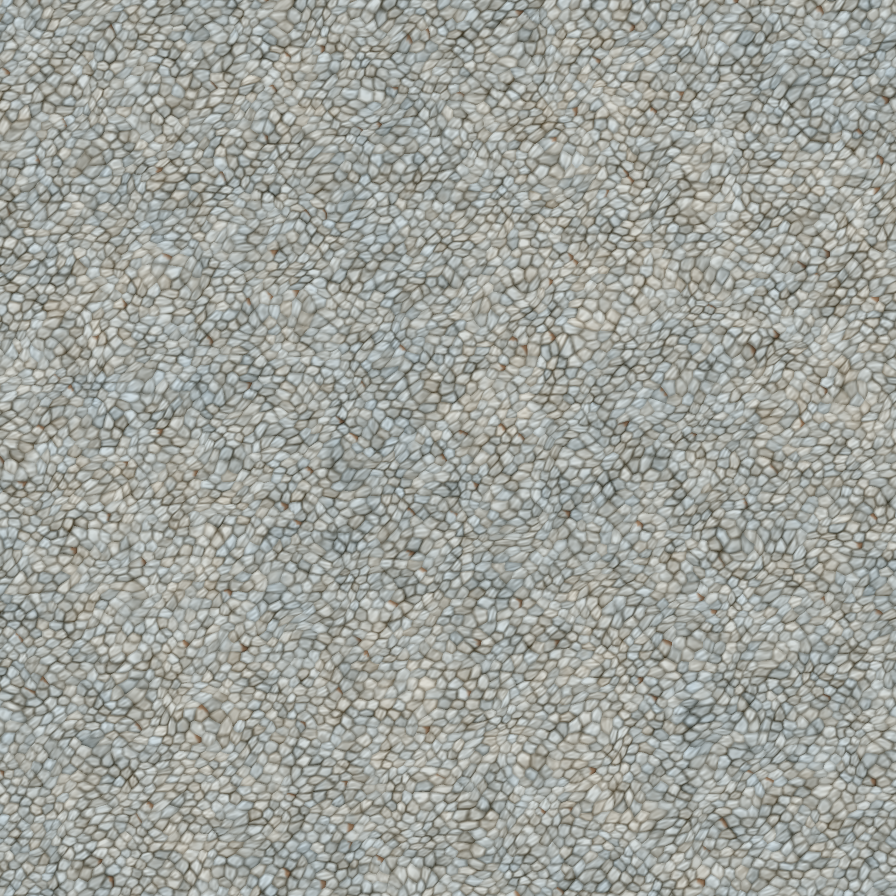
A Shadertoy shader for this texture:

```glsl
// Loop-pile wool carpet: slanted tufts packed in staggered, jittered rows.
// Each tuft is the nearest cell of an elliptical Voronoi pattern, shaded as
// a dome with dark creases, fine fibres, wool tints and a few brown flecks.

const float COLUMNS = 68.0;                   // tufts across the canvas
const float ROW_HEIGHT = 0.66;                // row spacing in tuft widths
const vec2 TUFT_RADII = vec2(0.60, 0.41);     // along and across a tuft
const float SLANT = 0.60;                     // mean tuft angle, radians
const float SLANT_SPREAD = 1.0;
const vec2 JITTER = vec2(0.42, 0.32);
const float SIZE_SPREAD = 0.30;
const float CREASE_WIDTH = 0.80;
const float BASE_TONE = 0.91;
const float TUFT_CONTRAST = 0.28;
const float FIBRE_CONTRAST = 0.42;
const float TOP_LIGHT = 0.13;
const float FLECK_SHARE = 0.035;
const vec3 SHADOW = vec3(0.33, 0.32, 0.27);
const vec3 WOOL = vec3(0.76, 0.78, 0.77);
const vec3 WARM_TINT = vec3(0.022, 0.000, -0.022);
const vec3 FLECK = vec3(0.42, 0.29, 0.18);
const int SAMPLES = 2;                        // per axis, for smooth edges

float hash(vec2 p) {
    return fract(sin(dot(p, vec2(127.1, 311.7))) * 43758.5453);
}

float noise(vec2 p) {
    vec2 i = floor(p), f = fract(p);
    f = f * f * (3.0 - 2.0 * f);
    return mix(mix(hash(i), hash(i + vec2(1, 0)), f.x),
               mix(hash(i + vec2(0, 1)), hash(i + vec2(1, 1)), f.x), f.y);
}

vec3 carpet(vec2 uv) {
    // Bend the rows slightly so the weave looks hand-laid
    vec2 p = uv * COLUMNS;
    p += 0.9 * (vec2(noise(p * 0.35), noise(p * 0.35 + 51.0)) - 0.5);

    // Find the nearest tuft and the distance to the runner-up
    float nearest = 9.0, second = 9.0;
    vec2 id = vec2(0.0), local = vec2(0.0), offset = vec2(0.0);
    for (int j = -2; j <= 2; j++) {
        float row = floor(p.y / ROW_HEIGHT) + float(j);
        float shift = 0.5 * mod(row, 2.0);
        for (int i = -1; i <= 1; i++) {
            vec2 cell = vec2(floor(p.x - shift) + float(i), row);
            vec2 rnd = vec2(hash(cell), hash(cell + 17.3));
            vec2 centre = vec2(cell.x + 0.5 + shift, (row + 0.5) * ROW_HEIGHT);
            vec2 away = p - centre - JITTER * (rnd - 0.5);
            float angle = SLANT + SLANT_SPREAD * (hash(cell + 41.7) - 0.5);
            float c = cos(angle), s = sin(angle);
            vec2 q = vec2(c * away.x + s * away.y, c * away.y - s * away.x);
            q /= TUFT_RADII * (1.0 + SIZE_SPREAD * (rnd.yx - 0.5));
            float d = length(q);
            if (d < nearest) {
                second = nearest;
                nearest = d;
                id = cell;
                local = q;
                offset = away;
            } else {
                second = min(second, d);
            }
        }
    }

    // Creases between tufts, with uneven depth and deeper pits at corners
    float crease = 1.0 - smoothstep(0.0, CREASE_WIDTH, second - nearest);
    float depth = mix(0.20, 0.72, noise(p * 0.9 + 9.0));
    float pit = smoothstep(0.85, 1.35, nearest);

    // Tone of each tuft: dome, light from above, twisted fibres, broad mottling
    float tuftTone = hash(id + 73.1) - 0.5;
    float fibre = noise(local * vec2(1.3, 2.7) + id * 7.31) - 0.5;
    float mottle = noise(uv * 9.0) + 0.5 * noise(uv * 23.0 + 5.0) - 0.75;
    float tone = BASE_TONE + TUFT_CONTRAST * tuftTone
               + FIBRE_CONTRAST * fibre + 0.08 * mottle
               + TOP_LIGHT * dot(offset, vec2(-0.5, 1.8))
               - depth * crease - 0.30 * pit;
    tone = clamp(tone, -0.25, 1.18);

    // Wool colour drifts between cool white and warm beige
    float warmth = 1.6 * (hash(id + 29.9) - 0.5) + mottle
                 + 0.8 * (noise(p * 1.7 + 31.0) - 0.5);
    vec3 colour = mix(SHADOW, WOOL, tone) + WARM_TINT * warmth;

    // Sparse brown strands caught beside the creases
    float fleck = step(1.0 - FLECK_SHARE, hash(id + 97.3))
                * smoothstep(0.15, 0.75, local.x + 0.4 * fibre);
    return mix(colour, FLECK * (0.6 + 0.6 * tone), 0.75 * fleck);
}

void mainImage(out vec4 fragColor, in vec2 fragCoord) {
    float side = min(iResolution.x, iResolution.y);
    vec3 sum = vec3(0.0);
    for (int y = 0; y < SAMPLES; y++) {
        for (int x = 0; x < SAMPLES; x++) {
            vec2 sub = (vec2(x, y) + 0.5) / float(SAMPLES) - 0.5;
            sum += carpet((fragCoord + sub) / side);
        }
    }
    fragColor = vec4(clamp(sum / float(SAMPLES * SAMPLES), 0.0, 1.0), 1.0);
}
```
